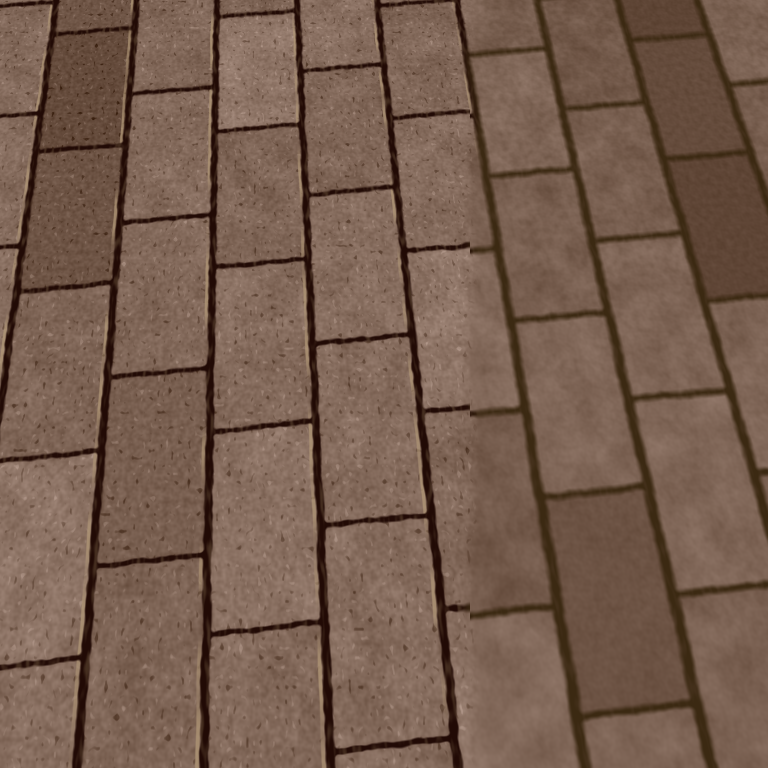
This texture is drawn by a WebGL 2 fragment shader. Its source:

```glsl
#version 300 es
precision highp float;
// Brick paving receding upwards in staggered columns, gritty on the left, soft and mossy on the right.

uniform vec2 u_resolution;
out vec4 outColor;

// Perspective, in canvas units
const float FAR_WIDTH = 0.1042;      // column width at the top edge
const float WIDTH_GROWTH = 0.0612;   // added width at the bottom edge
const float FAR_ORIGIN = 0.2826;     // x of joint zero at the top edge
const float ORIGIN_DRIFT = -0.0169;
const float ROW_DEPTH = 1.328;       // rows per unit of inverse width
const float ROW_TILT = 0.06;
const int FIRST_COLUMN = -3;
const float ROW_PHASE[10] = float[10](0.70, 0.45, 0.92, 0.61, 0.12, 0.72, 0.26, 0.79, 0.39, 0.0);

// Joints: half widths relative to the column width
const vec2 SHARP_JOINT = vec2(0.036, 0.023);
const vec2 MOSSY_JOINT = vec2(0.045, 0.029);
const float SEAM_X = 0.612;          // border between gritty and soft paving
const float SEAM_SLIP = 0.04;

// Colours
const vec3 BRICK = vec3(0.535, 0.435, 0.378);
const vec3 SHADE_STEP = vec3(0.083, 0.083, 0.085);
const vec3 JOINT_DARK = vec3(0.13, 0.04, 0.02);
const vec3 JOINT_SOIL = vec3(0.32, 0.23, 0.16);
const vec3 MOSS = vec3(0.23, 0.16, 0.07);
const vec3 PALE_EDGE = vec3(0.70, 0.60, 0.47);

float hash(vec2 p) {
  vec3 q = fract(vec3(p.xyx) * 0.1031);
  q += dot(q, q.yzx + 33.33);
  return fract((q.x + q.y) * q.z);
}

vec2 gradient(vec2 cell) {
  float a = 6.2832 * hash(cell + 71.0);
  return vec2(cos(a), sin(a));
}

// Gradient noise, roughly -0.7 to 0.7
float noise(vec2 p) {
  vec2 i = floor(p), f = p - i;
  vec2 w = f * f * f * (f * (f * 6.0 - 15.0) + 10.0);
  vec2 e = vec2(0.0, 1.0);
  float low = mix(dot(gradient(i), f), dot(gradient(i + e.yx), f - e.yx), w.x);
  float high = mix(dot(gradient(i + e.xy), f - e.xy), dot(gradient(i + e.yy), f - e.yy), w.x);
  return mix(low, high, w.y);
}

float fbm(vec2 p) {
  float sum = 0.0, gain = 1.0;
  for (int i = 0; i < 3; i++) {
    sum += gain * noise(p);
    p = p * 2.03 + 17.0;
    gain *= 0.55;
  }
  return sum;
}

// Darkness of a brick: stained runs in the far rows, single ones nearer
float stain(float column, float row) {
  float farRun = step(abs(mod(column, 7.0) - 5.0), 0.5) * step(9.5, row);
  float nearOne = step(2.5, mod(column, 4.0)) * step(abs(row - 8.0), 0.5);
  return max(farRun, 0.75 * nearOne);
}

void main() {
  vec2 uv = gl_FragCoord.xy / u_resolution;
  float down = 1.0 - uv.y;
  float soft = smoothstep(-0.012, 0.012, uv.x - SEAM_X + 0.015 * noise(vec2(3.5, down * 22.0)));

  // Perspective plane: across counts columns, depth counts rows
  float width = FAR_WIDTH + WIDTH_GROWTH * down;
  float across = (uv.x - FAR_ORIGIN - ORIGIN_DRIFT * down) / width;
  float depth = ROW_DEPTH / width;
  vec2 plane = vec2(across, depth * 1.6);
  across += 0.014 * noise(plane * vec2(1.0, 2.5));

  // Brick cell
  float column = floor(across);
  float fx = across - column;
  float phase = ROW_PHASE[clamp(int(column) - FIRST_COLUMN, 0, 9)];
  phase -= SEAM_SLIP * step(SEAM_X, uv.x) * step(abs(column - 2.0), 0.5);
  float course = depth - phase - ROW_TILT * (fx - 0.5) + 0.012 * noise(plane * 4.0 + column * 9.0);
  float row = floor(course);
  float fy = course - row;
  vec2 id = vec2(column, row) + 20.0;

  // Distance to the joints, in column widths
  float rowHeight = width / (ROW_DEPTH * WIDTH_GROWTH);
  vec2 toJoint = vec2(min(fx, 1.0 - fx), min(fy, 1.0 - fy) * rowHeight);
  vec2 inside = toJoint - mix(SHARP_JOINT, MOSSY_JOINT, soft);
  float corner = 0.03;
  float edge = min(min(inside.x, inside.y), corner - length(max(corner - inside, 0.0)));
  edge += 0.014 * noise(plane * 13.0);
  float blur = mix(0.0018, 0.0042, soft) / width;
  float brickMask = smoothstep(-blur, blur, edge);

  // Brick face: tone, blotches, grit
  float blotch = fbm(plane * 2.6 + id * 5.0);
  float grit = noise(plane * 17.0) + 0.7 * noise(plane * 31.0 + 8.0);
  float shade = 0.9 * (hash(id) - 0.5) + 0.75 * blotch;
  shade -= stain(column, row) * (1.35 + 0.9 * blotch) * mix(1.0, 0.8, soft);
  shade += grit * mix(0.75, 0.28, soft);
  float fleck = noise(plane * vec2(19.0, 15.0) + 40.0);
  shade += (1.1 * smoothstep(0.32, 0.55, fleck) - 1.7 * smoothstep(0.30, 0.55, -fleck)) * (1.0 - soft);
  shade -= mix(0.35, 0.9, soft) * (1.0 - smoothstep(0.0, mix(0.05, 0.10, soft), edge));
  vec3 color = BRICK + shade * SHADE_STEP;

  // Pale worn line along the right edge of the gritty bricks
  float rim = 1.0 - smoothstep(0.008, 0.024, abs(1.0 - fx - SHARP_JOINT.x - 0.018));
  rim *= smoothstep(-0.25, 0.35, noise(vec2(column * 7.3, plane.y * 2.2)) + 0.1);
  color = mix(color, PALE_EDGE, 0.75 * rim * (1.0 - soft));

  // Joint filling
  float soil = smoothstep(-0.1, 0.6, noise(plane * vec2(24.0, 7.0) + 3.0));
  vec3 filling = mix(mix(JOINT_DARK, JOINT_SOIL, 0.75 * soil), mix(MOSS, JOINT_SOIL, 0.4 * soil), soft);
  color = mix(filling, color, brickMask);

  outColor = vec4(clamp(color, 0.0, 1.0), 1.0);
}
```
